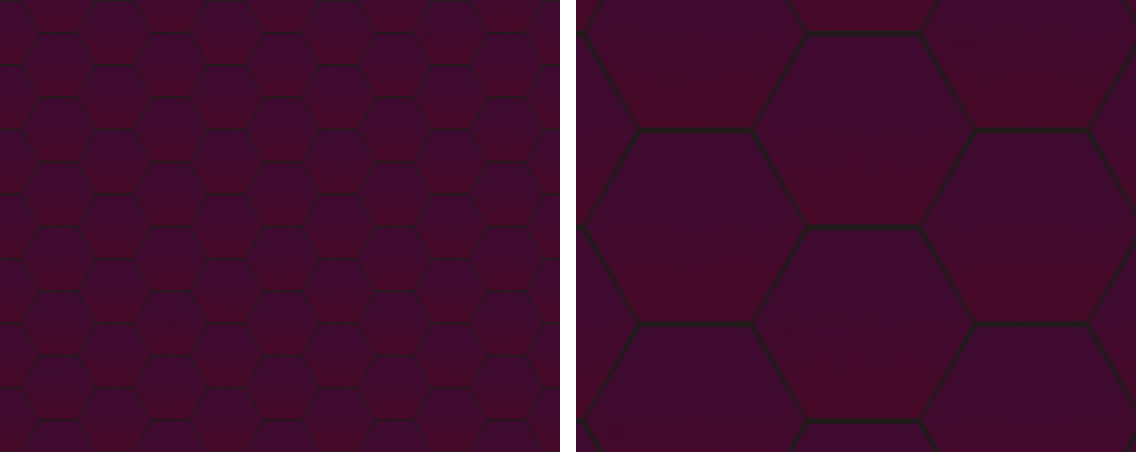
Left: the whole. Right: its middle third, enlarged.
This pattern is drawn by a WebGL 2 fragment shader. Its source:

```glsl
#version 300 es
precision highp float;
// Dark honeycomb of flat-topped hexagons, each shaded from plum to wine.
// Two staggered lattices give the nearest hexagon; distances to its edges
// give the outline, which fades down the slanted sides. Everything wraps.

#define REPEATS vec2(5.0, 7.0)        // lattice cells, two hexagons in each
#define OFFSET vec2(0.022, 0.493)     // lattice shift, in cells
#define LINE_HALF_WIDTH 0.026         // in hexagon sides
#define SIDE_INK_TOP 0.92             // slanted outline at its upper end
#define SIDE_INK_BOTTOM 0.48          // slanted outline at its lower end
#define GRAIN_CELLS vec2(60.0, 48.0)  // whole numbers, so the grain wraps
#define GRAIN 0.035
#define TILE_VARIATION 0.015
#define PLUM vec3(0.247, 0.039, 0.187)
#define WINE vec3(0.277, 0.033, 0.155)
#define INK vec3(0.125, 0.100, 0.102)

uniform vec2 u_resolution;
out vec4 fragColor;

const float APOTHEM = 0.8660254;
const vec2 CELL = vec2(3.0, 2.0 * APOTHEM);  // cell size in hexagon sides

float hash(vec2 p) {
  vec3 q = fract(p.xyx * vec3(0.1031, 0.1030, 0.0973));
  q += dot(q, q.yzx + 33.33);
  return fract((q.x + q.y) * q.z);
}

// Dot product of a lattice corner's random direction with the offset to it
float cornerSlope(vec2 corner, vec2 offset, vec2 period) {
  float angle = 6.2831853 * hash(mod(corner, period));
  return dot(vec2(cos(angle), sin(angle)), offset);
}

// Gradient noise that repeats after a whole number of cells
float gradientNoise(vec2 p, vec2 period) {
  vec2 i = floor(p), f = fract(p);
  vec2 w = f * f * f * (f * (f * 6.0 - 15.0) + 10.0);
  vec2 e = vec2(1.0, 0.0);
  float low = mix(cornerSlope(i, f, period),
                  cornerSlope(i + e, f - e, period), w.x);
  float high = mix(cornerSlope(i + e.yx, f - e.yx, period),
                   cornerSlope(i + 1.0, f - 1.0, period), w.x);
  return mix(low, high, w.y);
}

// Offset from the nearest hexagon centre, and that centre in cells
vec2 nearestHexagon(vec2 g, out vec2 id) {
  vec2 idA = floor(g + 0.5);
  vec2 idB = floor(g) + 0.5;
  vec2 a = (g - idA) * CELL;
  vec2 b = (g - idB) * CELL;
  bool useA = dot(a, a) < dot(b, b);
  id = useA ? idA : idB;
  return useA ? a : b;
}

float stroke(float edgeDistance, float blur) {
  return 1.0 - smoothstep(LINE_HALF_WIDTH - blur, LINE_HALF_WIDTH + blur,
                          edgeDistance);
}

void main() {
  vec2 uv = gl_FragCoord.xy / u_resolution;
  vec2 id;
  vec2 d = nearestHexagon(uv * REPEATS - OFFSET, id);

  // Body: plum above, wine below, with faint wear
  float wine = 1.0 - smoothstep(-APOTHEM, 0.4, d.y);
  float wear = GRAIN * gradientNoise(uv * GRAIN_CELLS, GRAIN_CELLS)
             + TILE_VARIATION * (hash(mod(id, REPEATS) * 2.0 + 7.0) - 0.5);
  vec3 color = mix(PLUM, WINE, wine) * (1.0 + wear);

  // Outline: even on flat edges, fading down each slanted one
  vec2 q = abs(d);
  float flatDistance = APOTHEM - q.y;
  float sideDistance = APOTHEM - (q.x * APOTHEM + q.y * 0.5);
  float pixel = CELL.x * REPEATS.x / u_resolution.x;
  float blur = 0.7 * pixel;
  float height = d.y / APOTHEM + 1.0 - smoothstep(-pixel, pixel, d.y);
  float sideInk = mix(SIDE_INK_BOTTOM, SIDE_INK_TOP, clamp(height, 0.0, 1.0));
  float ink = max(stroke(flatDistance, blur),
                  stroke(sideDistance, blur) * sideInk);

  fragColor = vec4(mix(color, INK, ink), 1.0);
}
```
